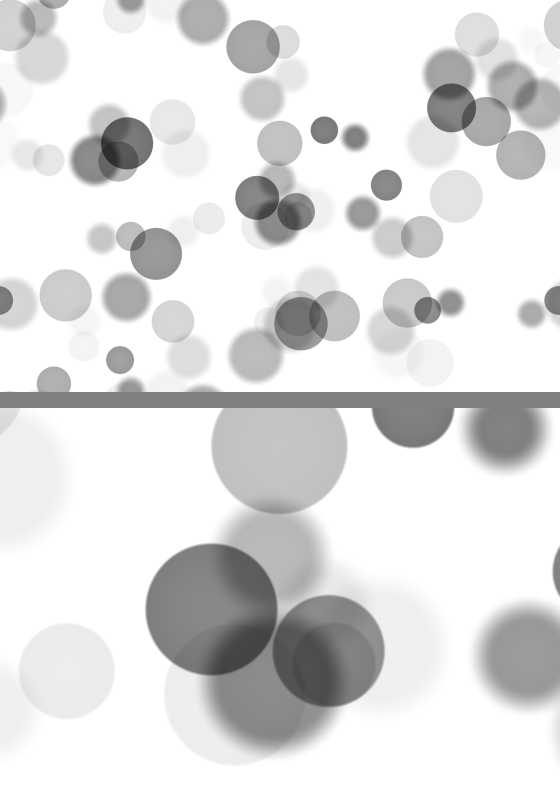
Top, the full canvas; bottom, a detail of the centre.
This background is drawn by a Shadertoy shader. Its source:

```glsl
#define CLUSTERS 13
#define PAIRS_PER_CLUSTER 3
#define CLUSTER_SPREAD 0.21
#define RADIUS_MIN 0.023
#define RADIUS_MAX 0.048
#define INK_MIN 0.03
#define INK_MAX 0.57
#define INK_CURVE 1.45
#define SOFT_EDGE 0.009
#define CRISP_EDGE 0.0011
#define CENTRE_FADE 0.08

// Integer hash giving four values in 0..1
vec4 hash4(int index) {
    uvec4 v = uint(index + 1) * uvec4(1597334673u, 3812015801u, 2798796415u, 1979697957u);
    v ^= v >> 16u;
    v *= 2246822519u;
    v ^= v >> 13u;
    v *= 3266489917u;
    v ^= v >> 16u;
    return vec4(v >> 8u) / 16777216.0;
}

// Shortest offset on the wrapping canvas
vec2 wrapOffset(vec2 offset, vec2 size) {
    return offset - size * floor(offset / size + 0.5);
}

// Light passing through one translucent disc
float discLight(vec2 offset, float radius, float edge, float ink) {
    float dist = length(offset);
    float mask = 1.0 - smoothstep(radius - edge, radius + edge, dist);
    float rim = min(dist / radius, 1.0);
    return 1.0 - ink * mask * (1.0 - CENTRE_FADE * (1.0 - rim * rim));
}

void mainImage(out vec4 fragColor, in vec2 fragCoord) {
    vec2 size = vec2(1.0, iResolution.y / iResolution.x);
    vec2 point = fragCoord / iResolution.x;
    float crispEdge = max(CRISP_EDGE, 0.75 / iResolution.x);
    float light = 1.0;

    for (int i = 0; i < CLUSTERS * PAIRS_PER_CLUSTER; i++) {
        vec4 place = hash4(i);
        vec4 look = hash4(i + 500);

        // Evenly spread clusters, with pairs scattered around each
        float cluster = float(i / PAIRS_PER_CLUSTER);
        vec2 centre = fract(0.5 + cluster * vec2(0.7549, 0.5698)) * size;
        centre += (place.xy - 0.5) * CLUSTER_SPREAD;

        // Even spread of tones over all pairs
        float tone = fract(0.3 + float(i) * 0.61803);
        float ink = mix(INK_MIN, INK_MAX, pow(tone, INK_CURVE));
        float radius = mix(RADIUS_MIN, RADIUS_MAX, look.x);

        // Crisp disc and its blurred neighbour
        float angle = 6.28319 * place.z;
        vec2 shift = radius * mix(1.3, 2.4, place.w) * vec2(cos(angle), sin(angle));
        vec2 crisp = wrapOffset(point - centre, size);
        vec2 soft = wrapOffset(point - centre - shift, size);
        light *= discLight(crisp, radius, crispEdge, ink);
        light *= discLight(soft, radius * mix(0.9, 1.05, look.y), SOFT_EDGE, ink * mix(0.7, 1.0, look.z));
    }

    fragColor = vec4(vec3(light), 1.0);
}
```
